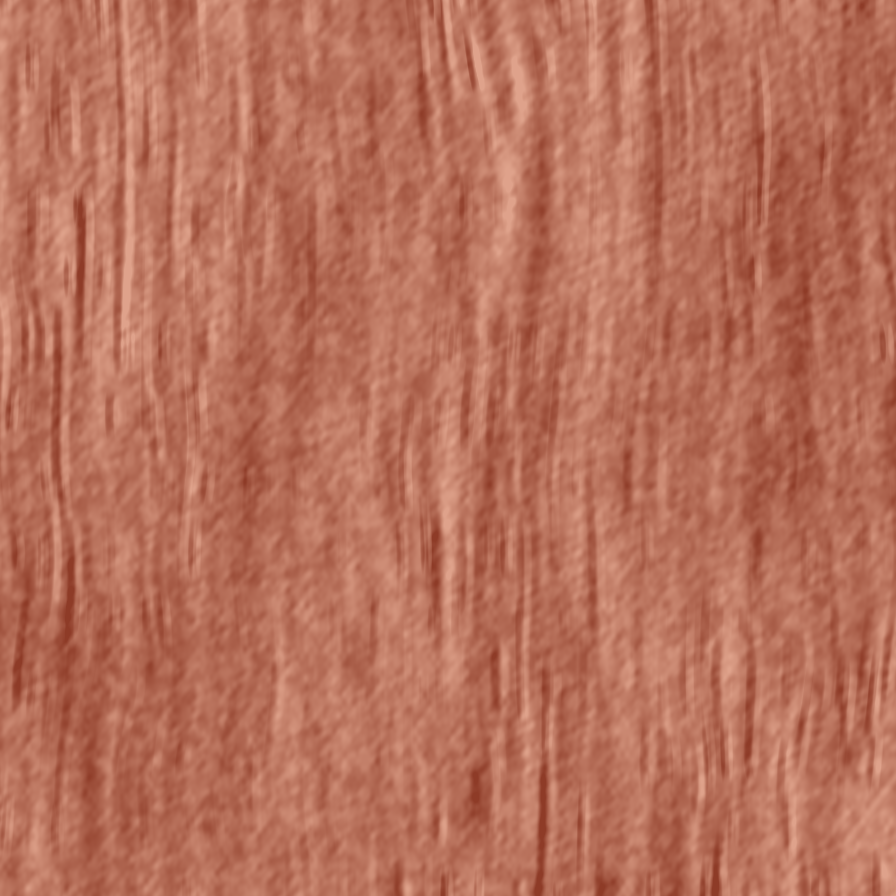
Write a Shadertoy shader that draws this texture.

```glsl
#define DARK_WOOD vec3(0.61, 0.30, 0.22)
#define LIGHT_WOOD vec3(0.83, 0.58, 0.49)
#define BASE_TONE 0.50
#define STREAK_GAIN 0.62
#define FIBRE_GAIN 0.42
#define PORE_GAIN 0.60
#define SPECKLE_GAIN 0.46
#define RING_GAIN 0.13
#define RING_SPACING 0.043
#define FLAME_CENTER vec2(0.39, 0.34)
#define FLAME_PERIOD 0.62
#define RELIEF_OFFSET 0.009

float hash(vec2 p) {
    return fract(sin(dot(p, vec2(127.1, 311.7))) * 43758.5453);
}

float noise(vec2 p) {
    vec2 cell = floor(p);
    vec2 f = fract(p);
    f = f * f * (3.0 - 2.0 * f);
    float low = mix(hash(cell), hash(cell + vec2(1, 0)), f.x);
    float high = mix(hash(cell + vec2(0, 1)), hash(cell + vec2(1, 1)), f.x);
    return mix(low, high, f.y);
}

// Noise centred on zero
float grain(vec2 p, vec2 scale, float seed) {
    return noise(p * scale + seed) - 0.5;
}

// Narrow, broken slits along the grain
float pores(vec2 p) {
    float coarse = smoothstep(0.66, 0.95, noise(p * vec2(72.0, 8.0) + 31.0));
    float thin = smoothstep(0.70, 0.95, noise(p * vec2(105.0, 13.0) + 57.0));
    return max(coarse, 0.8 * thin);
}

// Stacked flame figure: closed rings joined by pointed arches
float flameRings(vec2 p) {
    vec2 d = p - FLAME_CENTER;
    d.x += 0.07 * max(d.y, 0.0) + 0.016 * grain(p, vec2(9.0, 7.0), 3.0);
    float arch = 0.06 * sin(3.14159 * d.y / FLAME_PERIOD);
    float level = length(vec2(d.x, arch));
    level += 0.012 * grain(p, vec2(24.0, 13.0), 8.0);
    float wave = cos(6.28318 * level / RING_SPACING);
    float line = wave - 0.5 * wave * wave;
    return line * exp(-d.x * d.x / 0.011);
}

void mainImage(out vec4 fragColor, in vec2 fragCoord) {
    vec2 p = fragCoord / iResolution.y;

    // Gentle bends in the fibre direction
    vec2 g = p;
    g.x += 0.035 * grain(p, vec2(3.0, 2.5), 12.0);
    g.x += 0.014 * grain(p, vec2(9.0, 8.0), 20.0);

    // Calm wood around the flame, rough wood in a seam beside it
    float flameX = p.x - FLAME_CENTER.x + 0.03;
    float seamX = g.x - 0.55;
    float calm = exp(-flameX * flameX / 0.009);
    float seam = exp(-seamX * seamX / 0.004);
    float rough = 1.0 - 0.6 * calm + 0.5 * seam;

    // Broad bands, streaks and fibres
    float tone = BASE_TONE + 0.10 * (p.y - 0.5);
    tone += 0.30 * grain(g, vec2(10.0, 1.6), 5.0);
    tone += 0.22 * grain(p, vec2(4.0, 4.0), 70.0);
    tone += STREAK_GAIN * rough * grain(g, vec2(46.0, 4.0), 41.0);
    tone += FIBRE_GAIN * rough * grain(g, vec2(95.0, 11.0), 83.0);
    tone += RING_GAIN * flameRings(p);

    // Dark pores with a lit edge on their right
    float patches = smoothstep(0.2, 0.75, noise(p * vec2(7.0, 5.0) + 90.0));
    float depth = PORE_GAIN * rough * mix(0.4, 1.1, patches);
    float litEdge = pores(g - vec2(RELIEF_OFFSET, 0.0));
    tone += depth * (0.75 * litEdge - pores(g));

    // Slanted surface speckle
    vec2 s = vec2(0.8 * p.x - 0.6 * p.y, 0.6 * p.x + 0.8 * p.y);
    tone += SPECKLE_GAIN * grain(s, vec2(150.0, 75.0), 17.0);
    tone += 0.5 * SPECKLE_GAIN * grain(p, vec2(190.0, 120.0), 63.0);

    vec3 color = mix(DARK_WOOD, LIGHT_WOOD, clamp(tone, -0.25, 1.2));
    fragColor = vec4(color, 1.0);
}
```
